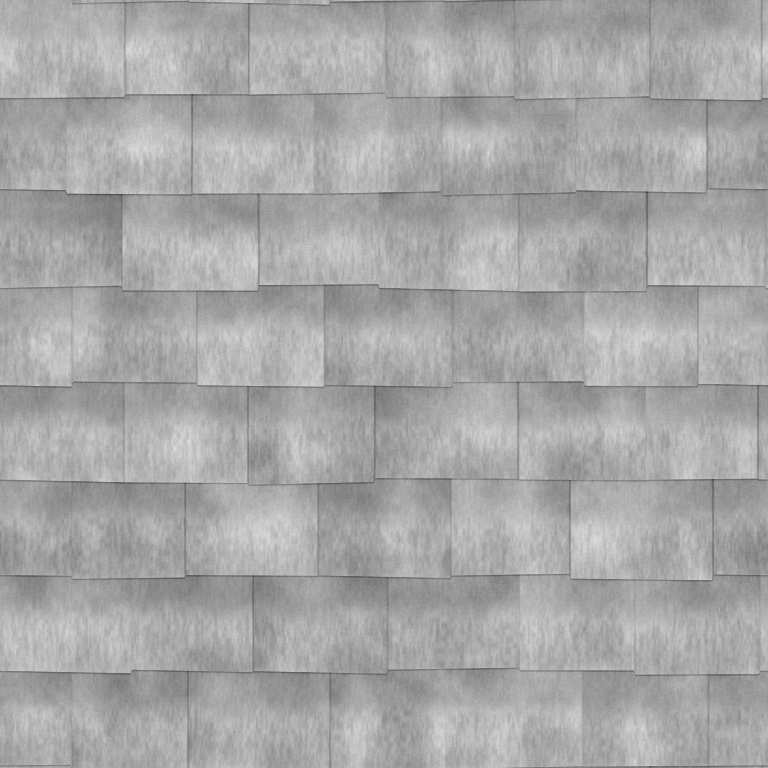
This texture is drawn by a WebGL 2 fragment shader. Its source:

```glsl
#version 300 es
precision highp float;
// Weathered grey shingles: eight staggered courses of six, with uneven lower edges.
uniform vec2 u_resolution;
out vec4 outColor;

const vec2 REPEATS = vec2(6.0, 8.0);
const float BASE_GREY = 0.614;

float hash(vec2 p) {
    return fract(sin(dot(p, vec2(127.1, 311.7))) * 43758.5453);
}

float noise(vec2 p) {
    vec2 i = floor(p);
    vec2 f = fract(p);
    f = f * f * (3.0 - 2.0 * f);
    float low = mix(hash(i), hash(i + vec2(1.0, 0.0)), f.x);
    float high = mix(hash(i + vec2(0.0, 1.0)), hash(i + 1.0), f.x);
    return mix(low, high, f.y);
}

float fbm(vec2 p) {
    float sum = 0.0;
    float gain = 0.53;
    for (int i = 0; i < 4; i++) {
        sum += gain * noise(p);
        p = p * 2.1 + 7.3;
        gain *= 0.5;
    }
    return sum;
}

// Centred random value per shingle, wrapping around the tile
float vary(vec2 id, float salt) {
    return hash(mod(id, REPEATS) + salt) - 0.5;
}

// Returns joint column, x within the course, signed distance to the joint
vec3 nearestJoint(float x, float row) {
    float courseX = x - 0.5 * (1.0 - mod(row, 2.0));
    float column = floor(courseX + 0.5);
    float position = column + 0.16 * vary(vec2(column, row), 11.0);
    return vec3(column, courseX, courseX - position);
}

// Height of one shingle's tilted lower edge
float lowerEdge(float x, vec2 id) {
    return id.y + 0.075 * vary(id, 23.0) + 0.06 * vary(id, 37.0) * (x - id.x - 0.5);
}

float courseEdge(float x, float row, float pixel) {
    vec3 joint = nearestJoint(x, row);
    float left = lowerEdge(joint.y, vec2(joint.x - 1.0, row));
    float right = lowerEdge(joint.y, vec2(joint.x, row));
    return mix(left, right, smoothstep(-pixel, pixel, joint.z));
}

// Grey of a shingle face; q runs from its lower left corner
float face(vec2 q, vec2 id) {
    vec2 p = q + 40.0 * vec2(vary(id, 41.0), vary(id, 53.0));
    float bands = noise(p * vec2(4.5, 0.7)) - 0.5;
    float blotch = fbm(p * vec2(2.6, 2.2)) - 0.5;
    float streak = noise(p * vec2(32.0, 4.5)) - 0.5;
    float grain = noise(p * vec2(68.0, 15.0)) - 0.5;
    float speckle = noise(p * vec2(85.0, 64.0)) - 0.5;

    // Pale worn area with a ragged upper limit
    float ragged = q.y + 0.24 * streak + 0.12 * bands + 0.1 * grain;
    float worn = 1.0 - smoothstep(0.54, 0.78, ragged);
    worn *= mix(0.55, 1.0, smoothstep(0.0, 0.5, q.y));

    // Faint outlines of dried stains near the top
    float stain = 1.0 - smoothstep(0.0, 0.025, abs(blotch + 0.05));
    stain *= smoothstep(0.5, 0.9, q.y);

    float grey = BASE_GREY + 0.05 * vary(id, 67.0);
    grey += 0.085 * worn + 0.1 * bands + 0.23 * blotch;
    grey += (0.03 + 0.05 * worn) * streak + (0.05 + 0.05 * worn) * grain;
    return grey + 0.045 * speckle - 0.018 * stain;
}

// One course: neighbouring faces and the hairline joint between them
float course(vec2 p, float row, float pixel) {
    vec3 joint = nearestJoint(p.x, row);
    vec2 rightId = vec2(joint.x, row);
    vec2 leftId = rightId - vec2(1.0, 0.0);
    vec2 q = vec2(joint.y - joint.x, p.y - row);
    float left = face(q + vec2(1.0, 0.0), leftId);
    float right = face(q, rightId);
    float grey = mix(left, right, smoothstep(-pixel, pixel, joint.z));

    float depth = 0.07 + 0.12 * vary(rightId, 79.0);
    float line = 1.0 - smoothstep(0.003, 0.004 + pixel, abs(joint.z));
    return grey - depth * line - 0.25 * depth * exp(-abs(joint.z) * 45.0);
}

void main() {
    vec2 p = gl_FragCoord.xy / u_resolution * REPEATS;
    vec2 pixel = REPEATS / u_resolution;

    // The upper course overlaps the one below it
    float row = floor(p.y + 0.5);
    float above = p.y - courseEdge(p.x, row, pixel.x);
    float lower = course(p, row - 1.0, pixel.x);
    float upper = course(p, row, pixel.x);

    // Contact shadow below the edge, pale lip above it
    float below = max(-above, 0.0);
    lower -= 0.13 * (1.0 - smoothstep(0.009, 0.012 + pixel.y, below));
    lower -= 0.03 * exp(-below * 14.0);
    upper += 0.028 * exp(-max(above, 0.0) * 28.0);

    float grey = mix(lower, upper, smoothstep(-0.5 * pixel.y, 0.5 * pixel.y, above));
    outColor = vec4(vec3(clamp(grey, 0.0, 1.0)), 1.0);
}
```
